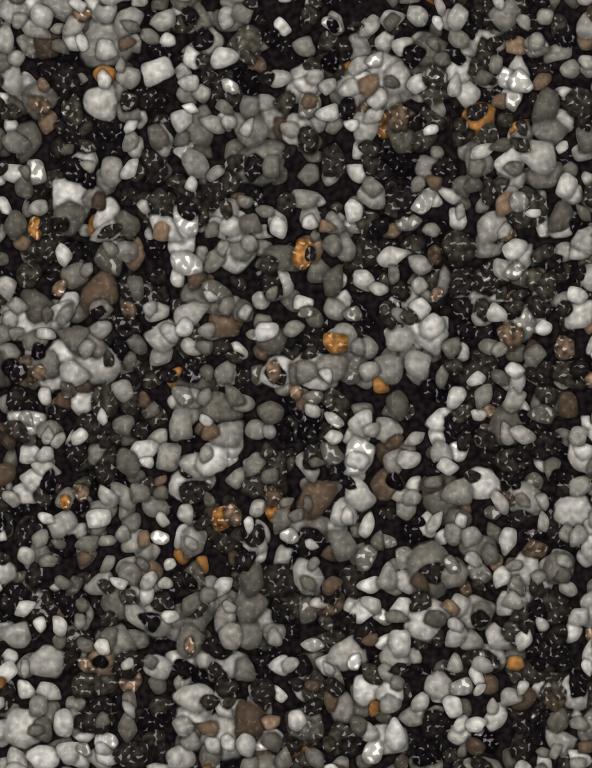
Reproduce this texture procedurally as a WebGL 1 fragment shader.

```glsl
precision highp float;
// Coarse granite sand: packed angular grains of pale quartz, grey and black minerals, a few amber.
uniform vec2 u_resolution;

vec2 hash2(vec2 p) {
  vec3 a = fract(p.xyx * vec3(0.1031, 0.1030, 0.0973));
  a += dot(a, a.yzx + 33.33);
  return fract((a.xx + a.yz) * a.zy);
}

float lattice(vec2 cell, vec2 f) {
  float angle = 6.2832 * hash2(cell).x;
  return dot(vec2(cos(angle), sin(angle)), f);
}

// Gradient noise, roughly -1 to 1
float noise(vec2 p) {
  vec2 i = floor(p), f = p - i;
  vec2 u = f * f * f * (f * (f * 6.0 - 15.0) + 10.0);
  vec2 x = vec2(1.0, 0.0);
  float low = mix(lattice(i, f), lattice(i + x, f - x), u.x);
  float high = mix(lattice(i + x.yx, f - x.yx), lattice(i + 1.0, f - 1.0), u.x);
  return 1.4 * mix(low, high, u.y);
}

// Rounded irregular polygon: 0 at the heart, 1 on the rim
float grainShape(vec2 q, vec2 seed) {
  float sum = 0.0;
  for (int k = 0; k < 6; k++) {
    vec2 h = hash2(seed + float(k) * 7.3);
    float angle = 1.0472 * (float(k) + 0.7 * h.x);
    float side = max(dot(q, vec2(cos(angle), sin(angle))), 0.0) / mix(0.72, 1.0, h.y);
    float cube = side * side * side;
    sum += cube * cube;
  }
  return pow(sum + 1e-6, 1.0 / 6.0);
}

vec3 warmGrey(float v) {
  return max(vec3(v, v - 0.018, v - 0.055 * smoothstep(0.0, 0.3, v)), 0.0);
}

// Paints one layer of jittered grains over the colour below
vec3 grainLayer(vec3 below, vec2 p, float scale, float fill, float layer, vec3 texture3) {
  vec3 color = below;
  vec2 g = p * scale + layer * 3.37;
  vec2 home = floor(g);
  for (int j = -1; j <= 1; j++) {
    for (int i = -1; i <= 1; i++) {
      vec2 id = home + vec2(float(i), float(j));
      vec2 seed = id + layer * 57.0 + 11.0;
      vec2 place = hash2(seed), form = hash2(seed + 131.7);
      vec2 kind = hash2(seed + 263.1), extra = hash2(seed + 391.9);
      vec2 center = id + 0.5 + 0.6 * (place - 0.5);
      vec2 offset = g - center;
      if (extra.x > fill || dot(offset, offset) > 1.1) continue;

      // Turn and stretch the grain
      float turn = 6.2832 * form.x, c = cos(turn), s = sin(turn);
      float radius = mix(0.4, 0.66, form.y * form.y);
      vec2 axes = radius * vec2(1.12, mix(0.65, 1.05, place.y));
      vec2 q = vec2(c * offset.x + s * offset.y, c * offset.y - s * offset.x) / axes;
      float d = grainShape(q, seed) + 0.09 * texture3.x + 0.04 * texture3.y;
      float soft = max(0.09, 1.2 * scale / (u_resolution.y * radius));
      float cover = 1.0 - smoothstep(1.0 - soft, 1.0 + soft, d);

      // Choose the mineral; dark ones gather in clumps
      float tone = kind.x + 0.55 * noise((center - layer * 3.37) / scale * 9.0);
      float dark = 1.0 - smoothstep(0.34, 0.38, tone);
      float value = mix(mix(0.34, 0.82, kind.y), mix(0.07, 0.24, kind.y), dark);
      vec3 mineral = warmGrey(value);
      float rare = extra.y;
      if (rare < 0.09) mineral = mix(0.26, 0.5, kind.y) * vec3(1.1, 0.91, 0.74);
      if (rare < 0.016) mineral = mix(0.42, 0.66, kind.y) * vec3(1.1, 0.76, 0.42);

      // Domed, tilted shading with mottled insides
      float light = 0.97 + 0.17 * dot(offset / radius, vec2(-0.45, 0.85));
      light *= 1.0 - 0.3 * smoothstep(0.45, 1.05, d);
      light *= 1.0 + mix(0.17, 0.55, dark) * texture3.y + 0.16 * texture3.x;
      mineral *= light;

      // Wet glints on black grains, bright flaws in glassy ones
      float glint = smoothstep(0.2, 0.65, texture3.z);
      mineral += glint * mix(0.07, 0.32, dark) * vec3(0.97, 0.98, 1.0);
      float glass = step(0.94, rare) * smoothstep(0.1, 0.4, texture3.y);
      mineral += 0.3 * glass * (1.0 - smoothstep(0.6, 1.0, d));

      float shadow = 1.0 - smoothstep(0.85, 1.35, d);
      color = mix(color * (1.0 - 0.45 * shadow), mineral, cover);
    }
  }
  return color;
}

void main() {
  vec2 p = gl_FragCoord.xy / u_resolution.y;
  vec3 texture3 = vec3(noise(p * 68.0), noise(p * 125.0 + 17.0), noise(p * 175.0 + 41.0));

  // Dark gaps first, then grains from coarse to fine
  vec3 color = warmGrey(0.1 + 0.06 * texture3.y);
  color = grainLayer(color, p, 30.0, 1.0, 1.0, texture3);
  color = grainLayer(color, p, 19.0, 0.6, 2.0, texture3);
  color = grainLayer(color, p, 26.0, 0.65, 3.0, texture3);
  color = grainLayer(color, p, 37.0, 0.45, 4.0, texture3);

  gl_FragColor = vec4(clamp(color, 0.0, 1.0), 1.0);
}
```
